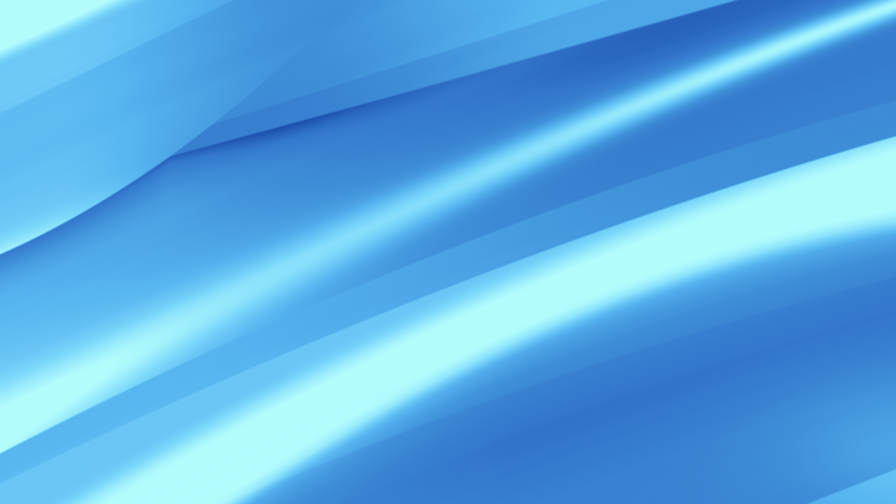
Reproduce this background procedurally as a WebGL 1 fragment shader.

```glsl
precision highp float;
// Draws sweeping blue silk folds crossed by a thin ray and a broad cyan band of light.
uniform vec2 u_resolution;

// Height of a gently bent diagonal at x
float arc(float start, float slope, float bend, float x) {
  return start + x * (slope + bend * x);
}

float glow(float d, float width) {
  return exp(-d * d / (width * width));
}

// Antialiased step: 1 where d is positive
float edge(float d) {
  float soft = max(0.003, 1.0 / u_resolution.y);
  return smoothstep(-soft, soft, d);
}

float hash(float n) {
  return fract(sin(n * 127.1) * 43758.5453);
}

float noise(float x) {
  float cell = floor(x);
  float f = fract(x);
  return mix(hash(cell), hash(cell + 1.0), f * f * (3.0 - 2.0 * f));
}

// Light level 0..1 to colour, from deep blue to pale cyan
vec3 ramp(float level) {
  float t = clamp(level, 0.0, 1.0) * 5.0;
  vec3 c = mix(vec3(0.10, 0.29, 0.66), vec3(0.20, 0.47, 0.80), clamp(t, 0.0, 1.0));
  c = mix(c, vec3(0.25, 0.57, 0.85), clamp(t - 1.0, 0.0, 1.0));
  c = mix(c, vec3(0.34, 0.71, 0.94), clamp(t - 2.0, 0.0, 1.0));
  c = mix(c, vec3(0.48, 0.84, 0.98), clamp(t - 3.0, 0.0, 1.0));
  return mix(c, vec3(0.70, 0.99, 0.99), clamp(t - 4.0, 0.0, 1.0));
}

void main() {
  vec2 p = gl_FragCoord.xy / u_resolution;
  float x = p.x;
  float y = p.y;

  // Curves that divide the cloth
  float panelEdge = arc(0.495, 0.78, 1.3, x);
  float foldEdge = arc(0.60, 0.47, 0.02, x);
  float ray = arc(0.15, 1.05, -0.21, x);
  float seam = arc(0.10, 0.92, -0.22, x);
  float bandTop = arc(0.04, 0.87, -0.18, x);
  float bandCore = arc(-0.10, 1.09, -0.27, x);
  float bandLow = arc(-0.355, 1.525, -0.61, x);

  // Central cloth, darkening to the right and under the upper folds
  float level = mix(0.68, 0.08, smoothstep(-0.1, 0.8, x));
  level += 0.2 * smoothstep(0.0, 0.2, ray - y);
  float below = max(min(panelEdge, foldEdge) - y, 0.0);
  level -= 0.45 * exp(-below / 0.05) * (1.0 - smoothstep(0.25, 0.6, x));

  // Thin ray, tightening and brightening to the right
  float rayWidth = mix(0.09, 0.028, sqrt(x));
  level += mix(0.28, 0.75, smoothstep(0.2, 0.9, x)) * glow(y - ray, rayWidth);
  level += 0.13 * glow(y - ray, 0.1);

  // Upper fold
  float fold = 0.27 + 0.25 * smoothstep(0.3, 0.65, x);
  fold += 0.09 * edge(y - 0.62 - 0.56 * x);
  level = mix(level, fold, edge(y - foldEdge));

  // Upper left panel with a lit hem and two corner streaks
  float panel = 0.64 - 0.25 * smoothstep(0.05, 0.36, x);
  panel += 0.3 * exp(-max(y - panelEdge, 0.0) / 0.05) * (1.0 - smoothstep(0.0, 0.2, x));
  panel += 0.08 * edge(y - 0.775 - 0.865 * x);
  panel += 0.33 * smoothstep(-0.025, 0.025, y - 0.89 - 0.77 * x);
  level = mix(level, panel, edge(y - panelEdge));

  // Strip between the seam and the band
  float strip = mix(0.62, 0.36, smoothstep(0.1, 0.95, x));
  level = mix(level, strip, edge(seam - y));

  // Broad band, pale at its upper border and brightest in the core
  float band = mix(0.7, 1.0, smoothstep(-0.05, 0.03, bandCore - y));
  level = mix(level, band, edge(bandTop - y));

  // Lower cloth: glow from the band, a dull trough, a faint crease, a lit corner
  float depth = max(bandLow - y, 0.0);
  float lower = 0.28 + 0.12 * (1.0 - smoothstep(0.3, 0.6, x));
  lower += 0.4 * exp(-depth / 0.05);
  lower -= 0.10 * glow(y - arc(-0.22, 0.62, 0.0, x), 0.11);
  lower += 0.05 * edge(y - arc(-0.2, 0.85, -0.2, x));
  lower += 0.22 * glow(length(p - vec2(1.02, 0.11)), 0.16);
  lower += 0.2 * edge(0.69 * (x - 0.9) - y);
  level = mix(level, lower, smoothstep(-0.03, 0.03, bandLow - y));

  // Fine silk streaks along the sweep
  float across = y - arc(0.0, 0.9, -0.2, x);
  level += 0.025 * (noise(across * 24.0 + 40.0) - 0.5);
  level += 0.012 * (noise(across * 75.0 + 90.0) - 0.5);

  gl_FragColor = vec4(ramp(level), 1.0);
}
```
